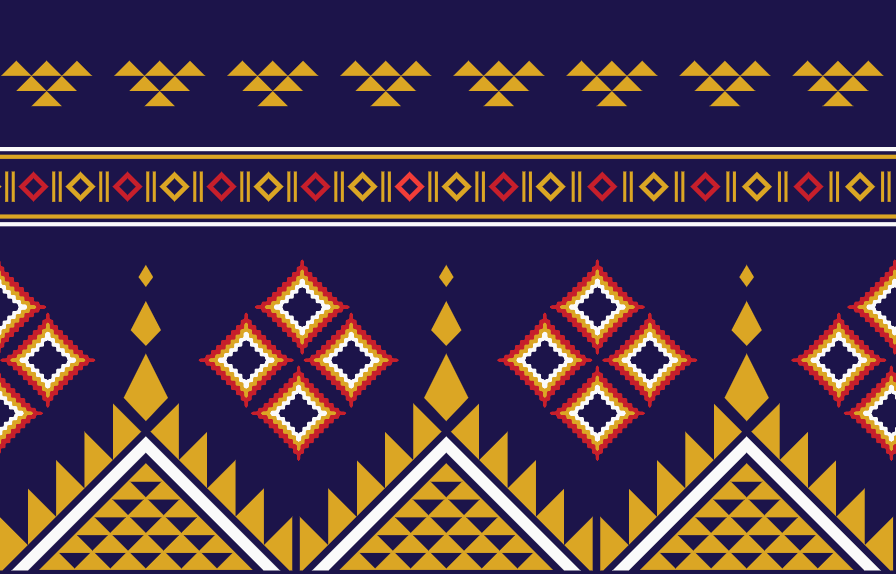
A Shadertoy shader for this pattern:

```glsl
// Woven border: rows of stepped triangles, a banded strip of small lozenges,
// clusters of four scalloped diamonds, and toothed pyramids with kite drops.
// Each motif is a distance function folded into its own horizontal repeat.

#define WIDTH 768.0            // design units across the canvas
#define NAVY vec3(0.11, 0.08, 0.29)
#define GOLD vec3(0.86, 0.65, 0.14)
#define RED vec3(0.78, 0.12, 0.17)
#define BRIGHT_RED vec3(0.95, 0.24, 0.22)
#define WHITE vec3(0.98)
#define STEP_PERIOD 96.9       // stepped triangle groups
#define CLUSTER_PERIOD 256.0   // diamond clusters
#define PYRAMID_PERIOD 257.5   // pyramids
#define TOOTH 24.3             // width of a pyramid tooth
#define SCALLOP 8.5            // length of one scallop along a diamond edge

const float DIAG = 0.7071;
float pixel;                   // size of one pixel in design units

void paint(inout vec3 col, vec3 ink, float d) {
    col = mix(col, ink, clamp(0.5 - d / pixel, 0.0, 1.0));
}

float band(float v, float center, float halfWidth) {
    return abs(v - center) - halfWidth;
}

// Upright triangle with 45 degree sides: v runs from the apex down to the base
float triangle(float u, float v, float height) {
    return max((abs(u) - v) * DIAG, v - height);
}

float kite(vec2 q, float halfWidth, float above, float below) {
    float h = q.y < 0.0 ? above : below;
    float d = abs(q.x) / halfWidth + abs(q.y) / h - 1.0;
    return d * halfWidth * h / length(vec2(halfWidth, h));
}

// Groups of three, two and one triangles
void steppedTriangles(inout vec3 col, vec2 p) {
    float x = mod(p.x + 8.5, STEP_PERIOD) - 0.5 * STEP_PERIOD;
    for (int r = 0; r < 3; r++) {
        float row = float(r);
        float u = mod(x + 13.0 * (row + 1.0), 26.0) - 13.0;
        float d = triangle(u, p.y - 52.0 - 13.0 * row, 13.0);
        paint(col, GOLD, max(d, abs(x) - 39.0 + 13.0 * row));
    }
}

// Striped strip; its lozenges are spaced wider past the twelfth
void lozengeStrip(inout vec3 col, vec2 p) {
    float y = abs(p.y - 160.0);
    paint(col, WHITE, band(y, 32.2, 1.8));
    paint(col, GOLD, band(y, 25.6, 1.8));

    float pitch = p.x < 472.0 ? 40.3 : 44.2;
    float u = (p.x - 472.0) / pitch + 11.0;
    float index = floor(u + 0.5);
    float x = abs(u - index) * pitch;
    vec3 ink = mod(index, 2.0) > 0.5 ? GOLD : RED;
    if (index == 8.0) ink = BRIGHT_RED;
    paint(col, ink, band(x + y, 10.0, 2.9) * DIAG);
    paint(col, GOLD, max(band(0.5 * pitch - x, 2.8, 1.3), y - 13.0));
}

// Scalloped diamond outline with drawn-out tips
float scalloped(vec2 q, float radius) {
    q = abs(q);
    float tip = 0.14 * exp(-0.45 * min(q.x, q.y));
    float wave = 1.4 * cos(6.2832 * (q.x - q.y) / SCALLOP);
    return (q.x + q.y + wave - radius * (1.0 + tip)) * DIAG;
}

void diamondCluster(inout vec3 col, vec2 p) {
    float k = floor(p.x / CLUSTER_PERIOD + 0.5);
    float shift = (k == 0.0 || k == 3.0) ? -4.0 : 0.0;
    vec2 q = p - vec2(k * CLUSTER_PERIOD + shift, 308.7);
    // Fold the four arms together; most upper arms lean to the right
    if (abs(q.x) > abs(q.y)) q.x -= 45.0 * sign(q.x);
    else {
        if (q.y < 0.0 && k != 2.0) q.x -= 3.0;
        q.y -= 45.5 * sign(q.y);
    }
    paint(col, RED, scalloped(q, 36.5));
    paint(col, GOLD, scalloped(q, 28.8));
    paint(col, WHITE, scalloped(q, 22.5));
    paint(col, NAVY, scalloped(q, 16.5));
}

void pyramid(inout vec3 col, vec2 p) {
    float x = mod(p.x - 125.0 + 0.5 * PYRAMID_PERIOD, PYRAMID_PERIOD) - 0.5 * PYRAMID_PERIOD;
    float a = abs(x);
    float ground = p.y - 489.0;

    // Drops above the peak
    paint(col, GOLD, kite(vec2(x, p.y - 237.5), 6.3, 10.5, 8.5));
    paint(col, GOLD, kite(vec2(x, p.y - 283.0), 13.0, 25.0, 13.5));
    paint(col, GOLD, kite(vec2(x, p.y - 341.0), 19.0, 38.0, 20.0));

    // Teeth along the slope
    float k = clamp(floor((a - 4.0) / TOOTH), 0.0, 4.0);
    float t = a - 4.0 - k * TOOTH;
    float tooth = max(370.0 + k * TOOTH - t - p.y, p.y - 366.0 - a) * DIAG;
    tooth = max(tooth, max(-t, t - TOOTH));
    paint(col, GOLD, max(tooth, ground));

    // White chevron and gold core
    float slope = p.y - a;
    paint(col, WHITE, max(band(slope, 381.0, 7.0) * DIAG, ground));
    paint(col, GOLD, triangle(x, p.y - 397.0, 91.5));

    // Inverted triangles, one more in every lower row
    float rowHeight = 15.25;
    float row = floor((p.y - 397.0) / rowHeight);
    float v = p.y - 397.0 - row * rowHeight;
    float u = mod(x + row * rowHeight, 2.0 * rowHeight) - rowHeight;
    float hole = triangle(u, 14.0 - v, 13.3);
    hole = max(hole, max(a - row * rowHeight, ground));
    if (row > 0.0 && row < 6.0) paint(col, NAVY, hole);
}

void mainImage(out vec4 fragColor, in vec2 fragCoord) {
    pixel = WIDTH / iResolution.x;
    vec2 p = vec2(fragCoord.x, iResolution.y - fragCoord.y) * pixel;
    vec3 col = NAVY;
    steppedTriangles(col, p);
    lozengeStrip(col, p);
    diamondCluster(col, p);
    pyramid(col, p);
    fragColor = vec4(col, 1.0);
}
```
